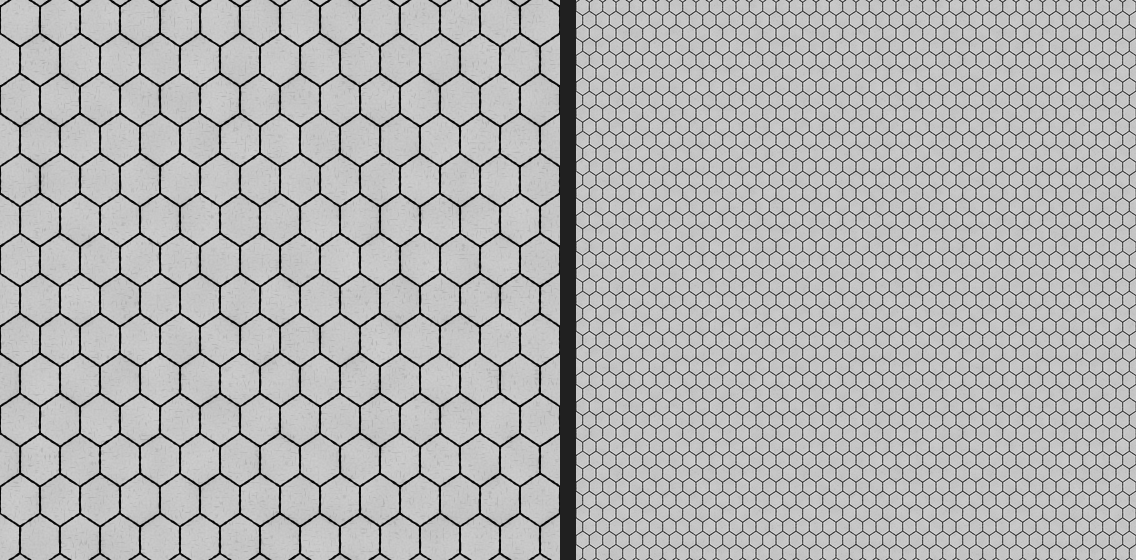
Left: one tile. Right: repeated 3 by 3.
Reproduce this pattern procedurally as a WebGL 2 fragment shader.

```glsl
#version 300 es
precision highp float;
// Pale grey hexagon tiles, 14 by 14 in staggered rows, with thin black joints.
// Each joint is the distance to the nearest hexagon side, slightly roughened;
// wrapped gradient noise adds short crossed fibres, mottling and faint smudges.

uniform vec2 u_resolution;
out vec4 fragColor;

const float TILES = 14.0;            // repeats across and down, even to wrap
const float JOINT_WIDTH = 0.050;     // in tile widths
const float JOINT_WOBBLE = 0.010;
const float WOBBLE_FREQ = 140.0;
const vec2 FIBRE_FREQ = vec2(84.0, 300.0);  // along, across a fibre
const float PATCH_FREQ = 56.0;
const float GRAIN_FREQ = 240.0;
const float MOTTLE_FREQ = 20.0;
const float FIBRE_DEPTH = 0.075;
const float GRAIN_DEPTH = 0.020;
const float MOTTLE_DEPTH = 0.016;
const float SMUDGE_DEPTH = 0.030;
const float SMUDGE_REACH = 0.16;
const float TILE_VARIATION = 0.010;
const vec3 TILE_COLOR = vec3(0.778);
const vec3 JOINT_COLOR = vec3(0.03);

// Integer hash of a lattice point, 0 to 1
float hash(vec2 cell, float seed) {
    uvec3 v = uvec3(vec3(cell, seed) + 0.5);
    uint h = v.x * 1597334677u ^ v.y * 3812015801u ^ v.z * 2798796415u;
    h = (h ^ (h >> 16)) * 2246822519u;
    h = (h ^ (h >> 13)) * 3266489917u;
    h ^= h >> 16;
    return float(h >> 8) / 16777216.0;
}

// Contribution of one lattice corner
float cornerSlope(vec2 cell, vec2 offset, vec2 period, float seed) {
    float angle = 6.28319 * hash(mod(cell, period), seed);
    return dot(vec2(cos(angle), sin(angle)), offset);
}

// Gradient noise over the unit canvas, wrapping at its edges, about -1 to 1
float noise(vec2 uv, vec2 freq, float seed) {
    vec2 p = uv * freq;
    vec2 i = floor(p);
    vec2 f = p - i;
    vec2 w = f * f * f * (f * (f * 6.0 - 15.0) + 10.0);
    vec2 e = vec2(1.0, 0.0);
    float low = mix(cornerSlope(i, f, freq, seed),
                    cornerSlope(i + e, f - e, freq, seed), w.x);
    float high = mix(cornerSlope(i + e.yx, f - e.yx, freq, seed),
                     cornerSlope(i + 1.0, f - 1.0, freq, seed), w.x);
    return 1.4 * mix(low, high, w.y);
}

// Distance inward from the sides of a hexagon one wide with rows one apart
float hexInset(vec2 p) {
    p = abs(p);
    float slant = dot(vec2(2.0 / 3.0, 0.0) - p.yx, vec2(1.0, 2.0 / 3.0));
    return min(0.5 - p.x, slant / length(vec2(1.0, 2.0 / 3.0)));
}

// Inset within the enclosing hexagon (x) and its wrapped cell id (yz)
vec3 hexGrid(vec2 p) {
    vec3 best = vec3(-1.0, 0.0, 0.0);
    for (int k = -1; k <= 1; k++) {
        float row = floor(p.y) + float(k);
        float shift = 0.5 * mod(row, 2.0);
        float centerX = floor(p.x - shift + 0.5) + shift;
        float inset = hexInset(p - vec2(centerX, row + 0.5));
        if (inset > best.x) {
            vec2 id = mod(vec2(centerX, row), TILES);
            best = vec3(inset, 2.0 * id.x, id.y);
        }
    }
    return best;
}

// Short dark fibres, lying across or upright by patch
float fibres(vec2 uv) {
    float turn = smoothstep(-0.2, 0.2, noise(uv, vec2(PATCH_FREQ), 1.0));
    float flat_ = smoothstep(0.18, 0.7, noise(uv, FIBRE_FREQ, 2.0));
    float upright = smoothstep(0.18, 0.7, noise(uv, FIBRE_FREQ.yx, 3.0));
    float density = 0.65 + 0.5 * noise(uv, vec2(MOTTLE_FREQ), 4.0);
    return mix(flat_, upright, turn) * density;
}

void main() {
    vec2 uv = gl_FragCoord.xy / u_resolution;
    float pixel = TILES / min(u_resolution.x, u_resolution.y);
    vec3 hex = hexGrid(uv * TILES);

    // Tile face
    float mottle = noise(uv, vec2(MOTTLE_FREQ), 5.0);
    float shade = TILE_VARIATION * (hash(hex.yz, 6.0) - 0.5);
    shade += MOTTLE_DEPTH * mottle;
    shade += GRAIN_DEPTH * noise(uv, vec2(GRAIN_FREQ), 7.0);
    shade -= FIBRE_DEPTH * fibres(uv);
    float nearJoint = 1.0 - smoothstep(0.0, SMUDGE_REACH, hex.x);
    shade -= SMUDGE_DEPTH * nearJoint * smoothstep(-0.1, 0.6, -mottle);

    // Joint with slightly rough sides
    float wobble = JOINT_WOBBLE * noise(uv, vec2(WOBBLE_FREQ), 8.0);
    float halfWidth = 0.5 * JOINT_WIDTH + wobble;
    float joint = clamp((halfWidth - hex.x) / pixel + 0.5, 0.0, 1.0);

    fragColor = vec4(mix(TILE_COLOR + shade, JOINT_COLOR, joint), 1.0);
}
```
